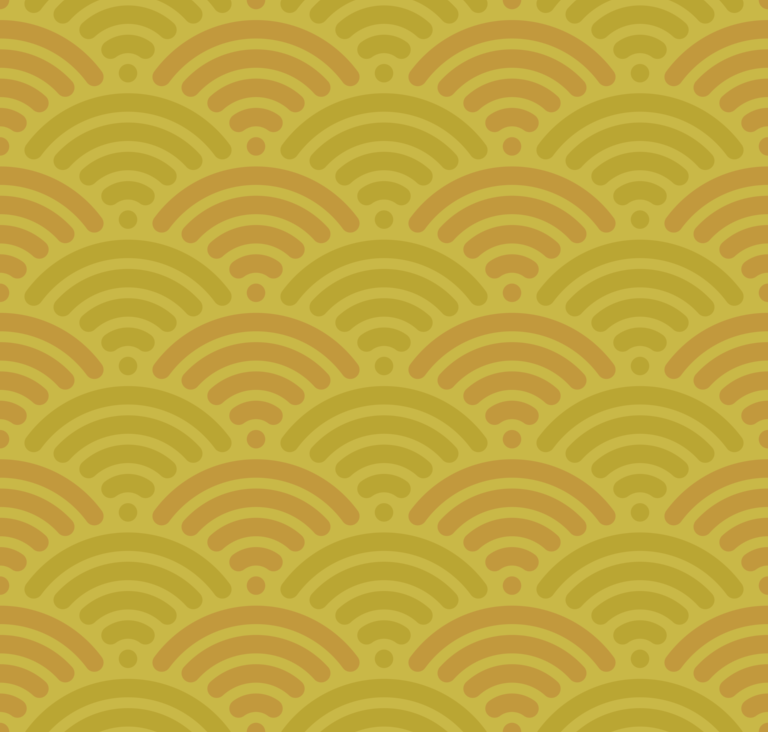
This pattern is drawn by a Shadertoy shader. Its source:

```glsl
// Overlapping-wave fans: each is a dot under four concentric round-capped arcs.
// Two half-shifted grids, one olive and one ochre, are drawn as distance fields
// on a plain ground; whole cell counts make the pattern tile.

#define REPEATS vec2(3.0, 5.0)          // fans across and down, per grid
#define CELL_ASPECT 1.7486              // cell width over cell height
#define ARCS 4
#define ARC_STEP 0.2                    // radius step, in cell heights
#define HALF_WIDTH 0.063                // half the stroke width
#define SPREAD_BASE 0.54                // half opening angle, radians
#define SPREAD_STEP 0.099               // extra opening for each arc
#define FAN_BASE 0.1                    // room below the dot in its cell
#define SOFTNESS 0.9                    // edge blur, in pixels
#define GROUND vec3(0.79, 0.72, 0.28)
#define OLIVE vec3(0.73, 0.65, 0.20)
#define OCHRE vec3(0.76, 0.60, 0.24)

// Distance to the centre line of an arc that is symmetric about +y.
float arcDistance(vec2 p, float radius, float spread) {
    p.x = abs(p.x);
    vec2 tip = radius * vec2(sin(spread), cos(spread));
    return atan(p.x, p.y) < spread ? abs(length(p) - radius) : distance(p, tip);
}

// Signed distance to one fan, with its dot at the origin.
float fanDistance(vec2 p) {
    float d = length(p);
    for (int i = 1; i <= ARCS; i++) {
        float n = float(i);
        d = min(d, arcDistance(p, n * ARC_STEP, SPREAD_BASE + n * SPREAD_STEP));
    }
    return d - HALF_WIDTH;
}

// Coverage of a repeating grid of fans; one grid cell is one unit.
float fanGrid(vec2 grid, float blur) {
    vec2 origin = vec2(0.5, FAN_BASE);
    vec2 local = fract(grid + origin) - origin;
    local.x *= CELL_ASPECT;
    return 1.0 - smoothstep(-blur, blur, fanDistance(local));
}

void mainImage(out vec4 fragColor, in vec2 fragCoord) {
    vec2 grid = fragCoord / iResolution.xy * REPEATS;
    float blur = SOFTNESS * REPEATS.y / iResolution.y;

    vec3 color = mix(GROUND, OCHRE, fanGrid(grid, blur));
    color = mix(color, OLIVE, fanGrid(grid + 0.5, blur));
    fragColor = vec4(color, 1.0);
}
```
